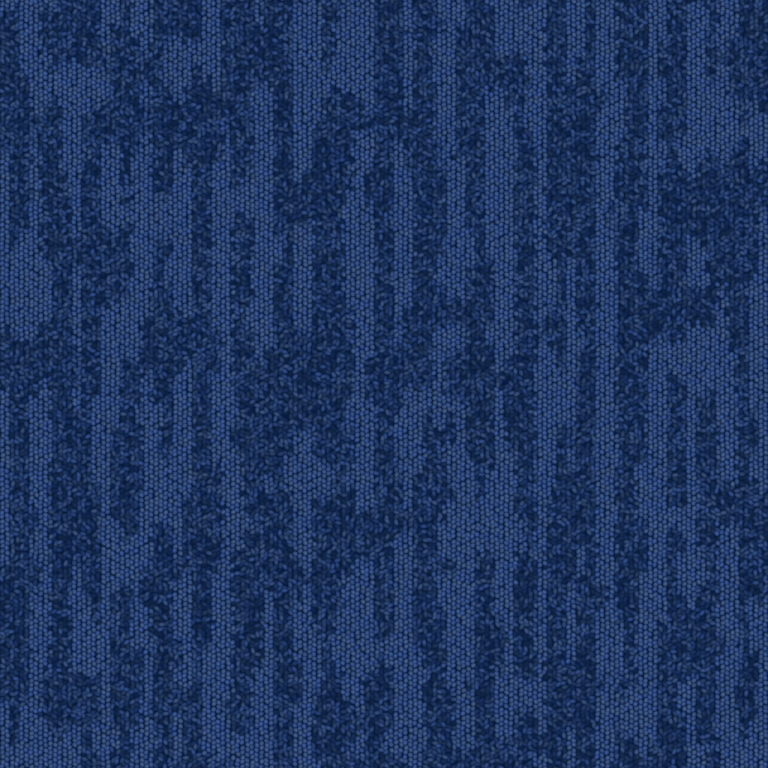
Give the GLSL for this texture, as a Shadertoy shader.

```glsl
const float TAU = 6.28318;
const vec2 STITCHES = vec2(160.0, 160.0);   // loops across and up the canvas
const float COLUMNS = 76.0;                 // pattern columns across the canvas
const vec3 SHADOW = vec3(0.03, 0.105, 0.235);
const vec3 YARN = vec3(0.275, 0.38, 0.595);
const vec3 GREY_TINT = vec3(0.03, 0.015, -0.045);

vec2 hash2(vec2 p) {
    vec3 q = fract(p.xyx * vec3(0.1031, 0.1030, 0.0973));
    q += dot(q, q.yzx + 33.33);
    return fract((q.xx + q.yz) * q.zy);
}

vec2 gradient(vec2 cell) {
    float angle = TAU * hash2(cell).x;
    return vec2(cos(angle), sin(angle));
}

float gradientNoise(vec2 p) {
    vec2 i = floor(p), f = fract(p);
    vec2 u = f * f * f * (f * (f * 6.0 - 15.0) + 10.0);
    vec2 e = vec2(1.0, 0.0);
    float low = mix(dot(gradient(i), f), dot(gradient(i + e), f - e), u.x);
    float high = mix(dot(gradient(i + e.yx), f - e.yx),
                     dot(gradient(i + e.xx), f - e.xx), u.x);
    return mix(low, high, u.y);
}

// 1 in the flat bright bands, 0 in the rough dark bars; stepped in x for upright edges
float bandMask(vec2 p, vec2 ragged) {
    p += (ragged - 0.5) * vec2(0.004, 0.008);
    p.x = (floor(p.x * COLUMNS) + 0.5) / COLUMNS;
    float drift = 1.2 * gradientNoise(vec2(p.x * 5.0 + 7.3, 0.5));
    float stripes = 0.36 * cos(TAU * (19.0 * p.x + drift));
    float bars = 1.2 * gradientNoise(p * vec2(29.0, 5.5) + 31.7);
    float bridges = 0.75 * gradientNoise(p * vec2(10.0, 14.0) + 63.1);
    return smoothstep(0.04, 0.12, stripes + bars + bridges);
}

// Rounded height of one tilted yarn loop
float loopHeight(vec2 d, float angle, vec2 radius) {
    float c = cos(angle), s = sin(angle);
    vec2 q = vec2(c * d.x + s * d.y, c * d.y - s * d.x) / radius;
    return max(1.0 - dot(q, q), 0.0);
}

// Brightness of the topmost loop in x, its grey share in y
vec2 pile(vec2 p) {
    vec2 grid = p * STITCHES;
    vec2 home = floor(grid);
    vec2 top = vec2(0.0, 0.5);
    for (int j = -1; j <= 1; j++) {
        for (int i = -1; i <= 1; i++) {
            vec2 cell = home + vec2(i, j);
            vec2 place = hash2(cell + 11.0);
            vec2 look = hash2(cell + 271.0);
            float side = mod(cell.x, 2.0) * 2.0 - 1.0;
            float flatness = bandMask((cell + 0.5) / STITCHES, place.yx);

            vec2 jitter = (place - 0.5) * mix(0.48, 0.3, flatness);
            vec2 center = cell + 0.5 + vec2(0.0, 0.25 * side) + jitter;
            float flatAngle = 0.6 * side + (look.x - 0.5) * 0.8;
            float angle = mix((look.x - 0.5) * 3.1, flatAngle, flatness);
            vec2 radius = mix(vec2(0.54, 0.88), vec2(0.59, 0.7), flatness);
            float tone = mix(mix(0.12, 0.8, look.y), mix(0.8, 0.96, look.y), flatness);

            float level = tone * loopHeight(grid - center, angle, radius);
            if (level > top.x) top = vec2(level, place.x);
        }
    }
    return top;
}

vec3 carpet(vec2 p) {
    vec2 yarn = pile(p);
    vec3 color = mix(SHADOW, YARN, yarn.x);
    return color + GREY_TINT * (yarn.y - 0.5) * (0.4 + yarn.x);
}

void mainImage(out vec4 fragColor, in vec2 fragCoord) {
    // Average four samples for smooth edges
    vec3 color = vec3(0.0);
    for (int k = 0; k < 4; k++) {
        vec2 offset = vec2(k % 2, k / 2) * 0.5 - 0.25;
        color += carpet((fragCoord + offset) / iResolution.xy);
    }
    fragColor = vec4(color * 0.25, 1.0);
}
```
